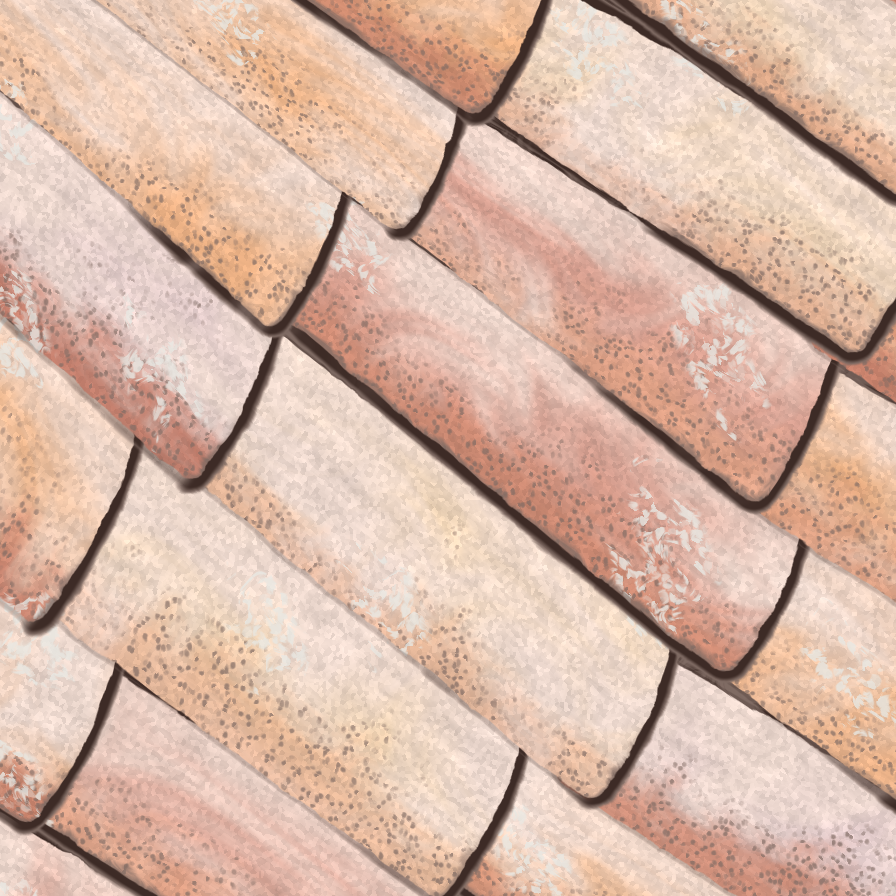
Write a WebGL 1 fragment shader that draws this texture.

```glsl
precision highp float;
// Weathered terracotta roof: fanned rows of overlapping barrel tiles with lichen and grit.

uniform vec2 u_resolution;

#define ANGLE 0.585        // downhill direction of the rows, radians below horizontal
#define FAN 0.11           // extra slope of the middle rows
#define PITCH 0.186        // distance between rows
#define ROW_START -0.366   // where row zero begins
#define TILE_LENGTH 0.55
#define END_JITTER 0.28    // stagger of the tile ends, in tile lengths
#define TILT 0.06          // crookedness of single tiles
#define END_SKEW 0.13
#define SHADOW 0.014       // width of the contact shadows
#define CORNER 0.016
#define LICHEN 0.8
#define GRIT 0.7

const vec3 PALE = vec3(0.93, 0.85, 0.81);
const vec3 LAVENDER = vec3(0.88, 0.79, 0.79);
const vec3 CREAM = vec3(0.95, 0.84, 0.71);
const vec3 OCHRE = vec3(0.94, 0.71, 0.53);
const vec3 ROSE = vec3(0.85, 0.63, 0.57);
const vec3 CLAY = vec3(0.74, 0.46, 0.39);
const vec3 MORTAR = vec3(0.50, 0.42, 0.39);
const vec3 SOOT = vec3(0.24, 0.17, 0.15);
const vec3 LICHEN_TINT = vec3(0.91, 0.91, 0.89);

float hash(vec2 p) {
    return fract(sin(dot(p, vec2(127.1, 311.7))) * 43758.5);
}

// Distance to the nearest scattered point (x) and that point's random value (y)
vec2 cellular(vec2 p) {
    vec2 cell = floor(p), nearest = vec2(9.0, 0.0);
    for (int y = -1; y <= 1; y++)
    for (int x = -1; x <= 1; x++) {
        vec2 id = cell + vec2(x, y);
        float d = length(p - id - vec2(hash(id), hash(id + 37.3)));
        if (d < nearest.x) nearest = vec2(d, hash(id + 71.9));
    }
    return nearest;
}

// Layered, warped sines, about -1 to 1
float stains(vec2 p) {
    float sum = 0.0, weight = 0.5;
    for (int i = 0; i < 5; i++) {
        p = mat2(0.8, 0.6, -0.6, 0.8) * p * 1.7 + 1.3;
        p += 0.6 * sin(p.yx * 1.3);
        sum += weight * sin(p.x) * cos(p.y);
        weight *= 0.65;
    }
    return sum;
}

// Lower end of a tile along its row
float tileEnd(float row, float col) {
    return TILE_LENGTH * (col + 0.86 + END_JITTER * (hash(vec2(row, col) + 5.7) - 0.5));
}

float roundedBox(vec2 p, vec2 halfSize) {
    vec2 q = abs(p) - halfSize + CORNER;
    return length(max(q, 0.0)) + min(max(q.x, q.y), 0.0) - CORNER;
}

// Red and cream tiles alternate along a row with orange and lavender ones
vec3 firedTone(float row, float col) {
    float turn = mod(row, 4.0);
    if (mod(col, 2.0) > 0.5) return abs(turn - 1.5) > 1.0 ? CREAM : ROSE;
    return turn > 2.5 ? LAVENDER : OCHRE;
}

void main() {
    vec2 uv = gl_FragCoord.xy / u_resolution.y;
    float aa = 1.0 / u_resolution.y;

    // Roof axes: x runs downhill along a row, y steps across rows
    vec2 fromTop = vec2(uv.x, 1.0 - uv.y);
    vec2 downhill = vec2(cos(ANGLE), sin(ANGLE));
    vec2 roof = vec2(dot(fromTop, downhill), dot(fromTop, vec2(-downhill.y, downhill.x)));
    roof.y -= ROW_START;
    roof.y += FAN * max(1.02 - roof.x, 0.0)
        * smoothstep(0.1, 0.45, roof.y) * (1.0 - smoothstep(0.6, 1.1, roof.y));

    // Weathering shared by all tiles
    float broad = stains(roof * vec2(5.0, 9.0));
    float fine = stains(roof * vec2(30.0, 45.0) + 4.0);
    float streak = stains(roof * vec2(6.0, 60.0) + 9.0);
    vec2 grain = cellular(roof * 200.0);
    vec2 speck = cellular(roof * 150.0 + 0.5 * fine);
    vec2 clump = cellular(roof * 95.0 + 0.8 * fine);
    vec2 patchCell = cellular(roof * vec2(5.5, 8.0) + 0.3 * fine);
    float specks = smoothstep(0.5, 0.8, speck.y) * (1.0 - smoothstep(0.2, 0.6, speck.x));
    float ring = 1.0 - smoothstep(0.04, 0.14, abs(patchCell.x - 0.17));
    float lichen = ring * step(0.6, patchCell.y)
        * (1.0 - smoothstep(0.4, 0.7, clump.x)) * smoothstep(0.15, 0.4, clump.y);

    vec3 color = mix(SOOT, MORTAR, smoothstep(-0.5, 0.4, fine + 0.5 * broad));

    // Paint from the lowest tile up, so uphill tiles overlap their neighbours
    vec2 base = floor(roof / vec2(TILE_LENGTH, PITCH));
    for (int r = 0; r < 3; r++)
    for (int c = 0; c < 3; c++) {
        float row = base.y + 1.0 - float(r);
        float col = base.x + 1.0 - float(c);
        vec2 id = vec2(row, col);
        float tone = hash(id + 2.1), gap = hash(id + 13.7), wear = hash(id + 29.3);

        // Tapered, tilted box with a bowed lower end; some leave an open channel below
        float head = tileEnd(row, col - 1.0) - 0.06, tail = tileEnd(row, col);
        float channel = 0.05 * PITCH * smoothstep(0.55, 0.85, gap);
        vec2 halfSize = vec2(0.5 * (tail - head), 0.0);
        vec2 p = roof - vec2(head + halfSize.x, (row + 0.5) * PITCH - channel);
        p.y -= TILT * (hash(id + 41.1) - 0.5) * p.x;
        p.x += 1.1 * p.y * p.y - END_SKEW * p.y;
        halfSize.y = PITCH * (0.51 + 0.05 * p.x / TILE_LENGTH) - channel;
        float d = roundedBox(p, halfSize) + 0.0025 * fine + 0.003 * broad;

        // Contact shadow: firm below the end, broken and uneven along the side
        float atEnd = smoothstep(-0.02, 0.0, p.x - halfSize.x);
        float side = smoothstep(0.25, 0.7, gap + 0.4 * broad + 0.3 * p.x / halfSize.x);
        float strength = mix(side, 1.0, atEnd);
        float reach = SHADOW * (0.35 + 0.65 * strength) * (1.0 + 0.35 * fine);
        vec3 shade = mix(MORTAR, SOOT, 1.0 - smoothstep(0.5 * reach, 0.9 * reach, d));
        color = mix(color, shade, (0.25 + 0.75 * strength) * (1.0 - smoothstep(0.8 * reach, 1.15 * reach, d)));

        // Fired clay, sunlit above and redder on the turned-down flank
        float across = p.y / halfSize.y;
        vec3 fired = firedTone(row, col);
        vec3 clay = mix(PALE, fired, clamp(0.35 + 0.5 * tone + 0.8 * broad, 0.0, 1.0));
        float flank = smoothstep(0.1, 0.95, across + 0.5 * broad + 0.2 * fine);
        clay = mix(clay, mix(OCHRE, CLAY, wear), flank * (0.35 + 0.6 * wear));
        clay = mix(clay, PALE, 0.75 * (1.0 - smoothstep(-0.8, 0.2, across + 0.5 * broad)));
        clay *= 1.0 + 0.045 * streak + 0.05 * fine + 0.11 * (grain.y - 0.5);

        // Grit, lichen and a grimy lower rim
        float dirt = specks * smoothstep(0.1, 0.9, across + 0.9 * broad + 0.4 * fine + 0.3 * wear);
        clay = mix(clay, MORTAR, GRIT * dirt);
        clay = mix(clay, LICHEN_TINT, LICHEN * lichen);
        float rim = smoothstep(-0.009, 0.0, d + 0.006 * fine) * smoothstep(-0.1, 0.7, across);
        clay = mix(clay, MORTAR, 0.8 * rim * strength);
        color = mix(color, clay, 1.0 - smoothstep(-aa, aa, d));
    }

    gl_FragColor = vec4(color, 1.0);
}
```
